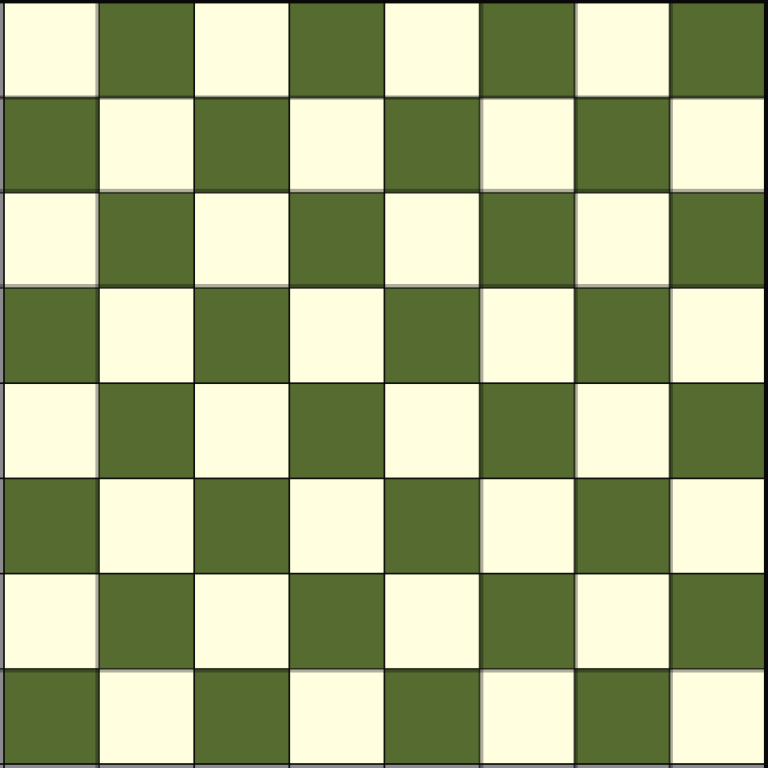
Write a Shadertoy shader that draws this pattern.

```glsl
// Green and cream 8 by 8 checkerboard with thin black rules and uneven grey shadow strips.

const float PI = 3.14159265;
const float UNIT = 1.0 / 768.0;   // fine step of the layout, in canvas widths
const float CELLS = 8.0;
const float OFF = 999.0;          // pushes a strip out of view

const vec3 GREEN = vec3(0.333, 0.420, 0.184);
const vec3 CREAM = vec3(1.0, 1.0, 0.878);
const vec3 INK = vec3(0.03, 0.035, 0.03);
const vec3 SHADE = vec3(0.02, 0.02, 0.04);
const vec3 MARGIN = vec3(0.55, 0.55, 0.56);

// Strip centre relative to each rule, counted from the left and from the bottom
const float COLUMN_STRIPS[9] = float[9](OFF, -1.5, OFF, OFF, OFF, 1.7, 1.0, 1.0, OFF);
const float ROW_STRIPS[9] = float[9](OFF, -1.5, OFF, OFF, OFF, 1.8, 1.8, 0.0, OFF);

// Smoothed coverage of a band around distance zero
float band(float d, float halfWidth, float px) {
    return clamp((halfWidth - abs(d)) / px + 0.5, 0.0, 1.0);
}

// Smoothed step that turns on above zero
float above(float d, float px) {
    return clamp(d / px + 0.5, 0.0, 1.0);
}

// Square wave from -1 to 1 that flips at every whole number
float squareWave(float u, float pxInCells) {
    return clamp(sin(PI * u) * 2.0 / (PI * pxInCells), -1.0, 1.0);
}

// Shadow strip and rule next to the nearest grid line: x = strip, y = rule
vec2 gridLine(float u, float pitch, float strips[9], float px) {
    float index = clamp(floor(u + 0.5), 0.0, CELLS);
    float d = (u - index) * pitch;
    float offset = strips[int(index)];
    bool hasStrip = offset < OFF;
    float strip = hasStrip ? band(d - offset * UNIT, 2.2 * UNIT, px) : 0.0;
    float rule = band(d, 0.85 * UNIT, px) * (hasStrip ? 0.6 : 0.95);
    return vec2(strip, rule);
}

void mainImage(out vec4 fragColor, in vec2 fragCoord) {
    vec2 p = fragCoord / iResolution.xy;
    vec2 px = 1.0 / iResolution.xy;

    // Board placement
    vec2 origin = vec2(4.0) * UNIT;
    vec2 pitch = vec2(95.1, 95.2) * UNIT;
    vec2 u = (p - origin) / pitch;
    vec2 pxInCells = px / pitch;

    // Squares
    float checker = squareWave(u.x, pxInCells.x) * squareWave(u.y, pxInCells.y);
    vec3 color = mix(CREAM, GREEN, 0.5 + 0.5 * checker);

    // Grey margin at the left and bottom
    float margin = max(above(origin.x - p.x, px.x), above(origin.y - p.y, px.y));
    color = mix(color, MARGIN, margin);

    // Shadow strips, then rules
    vec2 column = gridLine(u.x, pitch.x, COLUMN_STRIPS, px.x);
    vec2 row = gridLine(u.y, pitch.y, ROW_STRIPS, px.y);
    color = mix(color, SHADE, 0.32 * column.x);
    color = mix(color, SHADE, 0.32 * row.x);
    color = mix(color, INK, column.y);
    color = mix(color, INK, row.y);

    // Heavy black border at the right and top
    vec2 farEdge = origin + CELLS * pitch - 0.85 * UNIT;
    float border = max(above(p.x - farEdge.x, px.x), above(p.y - farEdge.y, px.y));
    color = mix(color, INK, border);

    fragColor = vec4(color, 1.0);
}
```
